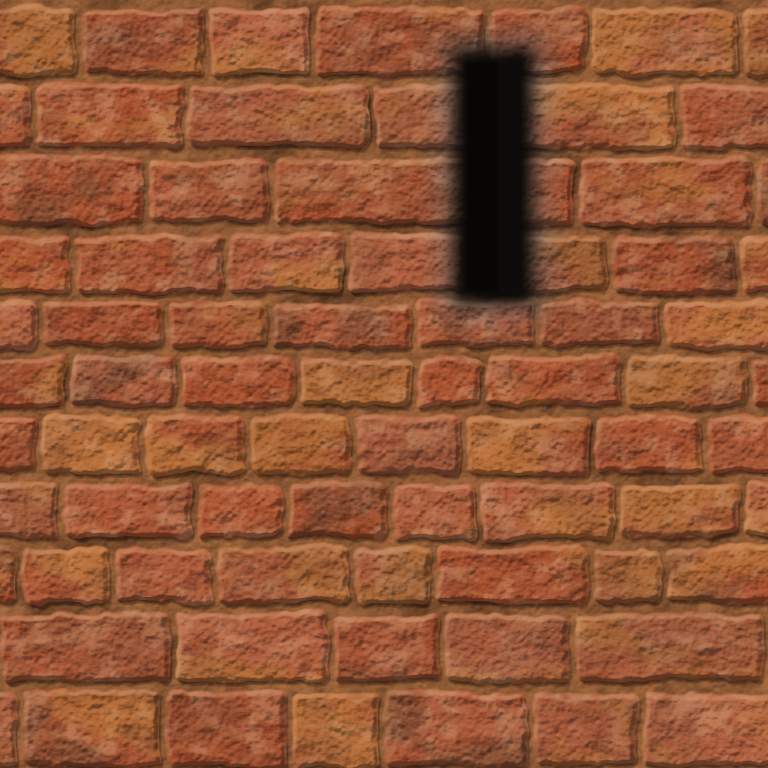
Write a Shadertoy shader that draws this texture.

```glsl
// Weathered red sandstone wall in eleven uneven courses, with a soft dark upright slot.
const float TAU = 6.2831853;
const float ROWS = 11.0;
// Stones per course and position of the first joint, from the bottom course up
const float COUNTS[11] = float[11](6., 5., 7., 7., 7., 7., 6., 6., 5., 5., 6.);
const float STARTS[11] = float[11](.025, -.004, .026, .079, .052, .09, .05, .095, .19, .042, .104);

const vec3 RED = vec3(0.64, 0.305, 0.18);
const vec3 PINK = vec3(0.68, 0.39, 0.27);
const vec3 OCHRE = vec3(0.70, 0.43, 0.21);
const vec3 UMBER = vec3(0.47, 0.28, 0.19);
const vec3 PALE = vec3(0.83, 0.61, 0.44);
const vec3 MORTAR = vec3(0.57, 0.36, 0.21);
const vec3 CREVICE = vec3(0.24, 0.14, 0.08);
const vec3 BLACK = vec3(0.03, 0.025, 0.02);

float hash(vec2 p) {
    return fract(sin(dot(p, vec2(127.1, 311.7))) * 43758.5453);
}

float noise(vec2 p) {
    vec2 i = floor(p), f = fract(p);
    f = f * f * (3.0 - 2.0 * f);
    return mix(mix(hash(i), hash(i + vec2(1, 0)), f.x),
               mix(hash(i + vec2(0, 1)), hash(i + vec2(1, 1)), f.x), f.y);
}

float fbm(vec2 p) {
    float sum = 0.0, amp = 0.53;
    for (int i = 0; i < 4; i++) {
        sum += amp * noise(p);
        p = mat2(1.6, 1.2, -1.2, 1.6) * p + 7.3;
        amp *= 0.5;
    }
    return sum;
}

float boxDistance(vec2 p, vec2 extent, float radius) {
    vec2 q = abs(p) - extent + radius;
    return length(max(q, 0.0)) + min(max(q.x, q.y), 0.0) - radius;
}

// Courses are taller near the top and bottom of the wall
float rowEdge(float row) {
    float a = TAU * row / ROWS;
    return row / ROWS + 0.024 * sin(a) - 0.005 * cos(3.0 * a);
}

float jointX(float k, float row, float count) {
    float i = mod(k, count);
    float jitter = i < 0.5 ? 0.0 : 0.5 * (hash(vec2(i, row + 3.0)) - 0.5);
    return (k + jitter) / count;
}

// Column, course, and distance inside the stone edge (negative in mortar)
vec3 findStone(vec2 p) {
    p += 0.008 * (vec2(noise(p * 24.0), noise(p * 24.0 + 40.0)) - 0.5);
    p += 0.005 * (vec2(noise(p * 80.0), noise(p * 80.0 + 20.0)) - 0.5);
    float row = 0.0;
    for (float i = 1.0; i < ROWS; i++) row += step(rowEdge(i), p.y);
    float count = COUNTS[int(row)];
    float x = p.x - STARTS[int(row)];
    float k = floor(x * count);
    if (x < jointX(k, row, count)) k--;
    else if (x >= jointX(k + 1.0, row, count)) k++;
    vec2 id = vec2(mod(k, count), row);
    vec2 low = vec2(jointX(k, row, count), rowEdge(row) + 0.005 * hash(id + 5.0));
    vec2 high = vec2(jointX(k + 1.0, row, count), rowEdge(row + 1.0) - 0.005 * hash(id + 8.0));
    vec2 extent = 0.5 * (high - low) - vec2(0.0045, 0.0035);
    return vec3(id, -boxDistance(vec2(x, p.y) - 0.5 * (low + high), extent, 0.009));
}

// Narrow rounded rims plus chiselled roughness
float relief(vec2 p) {
    float body = smoothstep(-0.001, 0.008, findStone(p).z);
    float rough = 0.0062 * fbm(p * vec2(40.0, 50.0)) + 0.0013 * noise(p * 190.0);
    return 0.0022 * body + rough * mix(0.5, 1.0, body);
}

vec3 stoneColor(vec2 p, vec2 id) {
    float stain = fbm(p * vec2(8.0, 13.0) + id * 5.7) + 0.35 * (hash(id + 11.0) - 0.5);
    float mottle = fbm(p * 42.0 + id * 3.1);
    float sooty = step(0.9, hash(id + 37.0));
    vec3 color = mix(RED, PINK, clamp(0.9 * hash(id + 23.0) + 1.4 * (mottle - 0.5), 0.0, 1.0));
    color = mix(color, OCHRE, 0.8 * smoothstep(0.5, 0.7, stain));
    color = mix(color, UMBER, (0.3 + 0.4 * sooty) * smoothstep(0.42, 0.68, fbm(p * 17.0 + 60.0)));
    color = mix(color, PALE, 0.3 * smoothstep(0.52, 0.75, mottle));
    return color * (0.94 + 0.1 * hash(id + 51.0));
}

void mainImage(out vec4 fragColor, in vec2 fragCoord) {
    vec2 p = fragCoord / iResolution.xy;
    float soft = 0.001 + 0.7 / iResolution.y;
    vec3 stone = findStone(p);
    float mask = smoothstep(-soft, soft, stone.z);

    // Mortar, darkened where it lies under a stone
    float shadow = smoothstep(-0.002, 0.003, findStone(p + vec2(-0.003, 0.005)).z);
    float hollow = smoothstep(0.55, 0.75, fbm(p * 14.0 + 90.0));
    vec3 mortar = MORTAR * (0.8 + 0.4 * fbm(p * 60.0));
    mortar = mix(mortar, CREVICE, clamp(0.6 * shadow + 0.4 * hollow, 0.0, 0.9));
    vec3 color = mix(mortar, stoneColor(p, stone.xy), mask);

    // Light from the upper left: pale on lit slopes, deeper in shade
    vec2 e = vec2(0.002, 0.0);
    vec2 slope = (vec2(relief(p + e.xy), relief(p + e.yx)) - relief(p)) / e.x;
    float light = -dot(slope, vec2(-0.45, 0.85));
    color = mix(color, PALE, 0.9 * clamp(light, 0.0, 0.6)) * (1.0 + clamp(light, -0.38, 0.0));

    // Dark slot with a grey, blurred rim and a faint inner strip
    vec2 q = p - vec2(0.642, 0.770);
    float slot = boxDistance(q, vec2(0.050, 0.165), 0.02);
    float rim = 1.0 - smoothstep(0.0, 0.055, slot);
    color = mix(color, vec3(dot(color, vec3(0.3, 0.5, 0.2))), 0.4 * rim);
    float strip = 1.0 - smoothstep(-soft, soft, boxDistance(q - vec2(0.02, 0.0), vec2(0.014, 0.15), 0.002));
    color = mix(color, BLACK + 0.02 * strip, 1.0 - smoothstep(-0.02, 0.023, slot));
    fragColor = vec4(color, 1.0);
}
```
